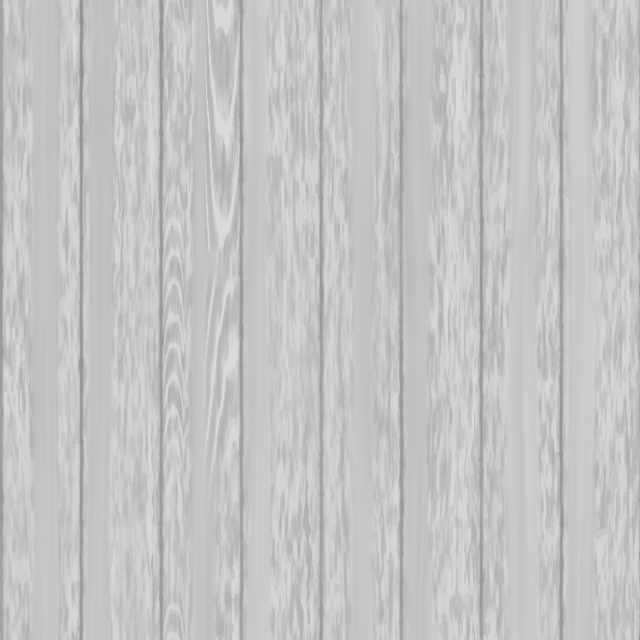
This texture is drawn by a WebGL 1 fragment shader. Its source:

```glsl
precision highp float;
uniform vec2 u_resolution;

const float PLANKS = 8.0;
const float GROOVE_OFFSET = 0.002;
const float GROOVE_HALF_WIDTH = 0.0021;
const int STREAKS = 7;
const vec3 WOOD = vec3(0.777);
const vec3 PALE = vec3(0.86);
const vec3 SHADE = vec3(0.66);
const vec3 GROOVE = vec3(0.55);

float hash(vec2 p) {
  p = fract(p * vec2(0.1031, 0.1137));
  p += dot(p, p.yx + 33.33);
  return fract((p.x + p.y) * p.x * 17.0 + p.y * 31.0);
}

float noise(vec2 p) {
  vec2 i = floor(p);
  vec2 f = fract(p);
  f = f * f * (3.0 - 2.0 * f);
  float low = mix(hash(i), hash(i + vec2(1.0, 0.0)), f.x);
  float high = mix(hash(i + vec2(0.0, 1.0)), hash(i + 1.0), f.x);
  return mix(low, high, f.y);
}

// Nested growth arches; a negative bend opens them upward.
float archRings(vec2 p, vec2 tip, float halfWidth, float bend, float spacing) {
  float across = abs(p.x - tip.x) / halfWidth;
  float rise = (p.y - tip.y + bend * pow(across, 2.6)) / spacing;
  rise += 0.3 * (noise(p * vec2(110.0, 16.0)) - 0.5);
  float ring = fract(rise);
  float pale = smoothstep(0.0, 0.07, ring) * (1.0 - smoothstep(0.22, 0.32, ring));
  float dark = smoothstep(0.35, 0.55, ring) * (1.0 - smoothstep(0.8, 0.98, ring));
  return (pale - 0.5 * dark) * (1.0 - smoothstep(0.85, 1.1, across));
}

// Vertical split, tapered at both ends.
float taperedStreak(vec2 p, vec2 centre, float halfLength, float halfWidth) {
  float along = (p.y - centre.y) / halfLength;
  float wander = 0.009 * (noise(vec2(p.y * 16.0, centre.x * 90.0)) - 0.5);
  wander += 0.003 * (noise(vec2(p.y * 70.0, centre.x * 50.0)) - 0.5);
  float width = halfWidth * (1.0 - along * along) * (0.3 + 1.2 * noise(p.yy * 45.0));
  float side = abs(p.x - centre.x - wander) - width;
  return (1.0 - smoothstep(-0.0008, 0.0012, side)) * step(abs(along), 1.0);
}

void main() {
  vec2 uv = gl_FragCoord.xy / u_resolution;
  float plankX = (uv.x - GROOVE_OFFSET) * PLANKS;
  float id = floor(plankX);
  float across = fract(plankX);

  // Grain coordinates drift gently and differ on every plank.
  vec2 grain = uv + vec2(id * 3.17 + 5.0, id * 1.73 + 5.0);
  grain.x += 0.016 * (noise(vec2(uv.x * 9.0 + id, uv.y * 2.2)) - 0.5);
  grain.x += 0.002 * (noise(grain * vec2(60.0, 22.0)) - 0.5);

  // Each plank has a calm band beside rough fibres.
  float calmCentre = 0.22 + 0.3 * mod(id + 1.0, 2.0);
  float calmEdge = abs(across - calmCentre) + 0.16 * (noise(grain * vec2(50.0, 2.5)) - 0.5);
  float rough = smoothstep(0.10, 0.20, calmEdge);

  // Long streaks and broad tonal shifts.
  float tone = 0.046 * (noise(grain * vec2(24.0, 1.2)) - 0.5);
  tone += 0.055 * (noise(grain * vec2(80.0, 1.6)) - 0.5);
  tone += 0.060 * (noise(grain * vec2(200.0, 2.6)) - 0.5) * (0.4 + 0.6 * rough);
  tone += 0.045 * (noise(grain * vec2(300.0, 6.0)) - 0.5) * (0.2 + 0.8 * rough);
  tone += 0.016 * (noise(grain * vec2(18.0, 9.0)) - 0.5);
  vec3 color = WOOD + tone;

  // Short torn fibres.
  float fleck = noise(grain * vec2(210.0, 27.0));
  float fineFleck = noise(grain * vec2(290.0, 48.0) + 47.0);
  float patches = rough * (0.45 + 0.55 * noise(grain * vec2(32.0, 5.0)));
  color = mix(color, PALE, 0.62 * patches * smoothstep(0.56, 0.66, fleck));
  color = mix(color, SHADE, 0.44 * patches * smoothstep(0.60, 0.74, 1.0 - fleck));
  color = mix(color, SHADE, 0.40 * patches * smoothstep(0.62, 0.74, fineFleck));
  color = mix(color, PALE, 0.40 * patches * smoothstep(0.64, 0.76, 1.0 - fineFleck));

  // Arched figure on the third plank.
  if (id == 2.0) {
    float upper = smoothstep(0.60, 0.62, uv.y);
    float lower = smoothstep(0.18, 0.34, uv.y) * (1.0 - smoothstep(0.55, 0.58, uv.y));
    float rings = upper * archRings(uv, vec2(0.350, 0.615), 0.030, -0.27, 0.16);
    rings += lower * archRings(uv, vec2(0.380, 0.56), 0.060, 0.30, 0.13);
    float broken = smoothstep(0.25, 0.6, noise(vec2(uv.y * 8.0, 4.0)));
    rings += 0.8 * broken * archRings(uv, vec2(0.271, 0.10), 0.016, 0.06, 0.05);
    color = mix(color, PALE, 0.9 * max(rings, 0.0));
    color = mix(color, SHADE, 0.8 * max(-rings, 0.0));
  }

  // Scattered pale splits with an occasional dark one.
  for (int i = 0; i < STREAKS; i++) {
    float n = float(i);
    float board = mod(n * 2.0 + 5.0, PLANKS);
    vec2 centre = vec2((board + 0.55 + 0.35 * hash(vec2(n, 3.0))) / PLANKS, hash(vec2(n, 8.0)));
    float halfLength = 0.07 + 0.10 * hash(vec2(n, 13.0));
    float mark = taperedStreak(uv, centre, halfLength, 0.0036);
    vec3 tint = mod(n, 4.0) == 3.0 ? SHADE : PALE;
    color = mix(color, tint, 0.7 * mark);
  }

  // Worn grooves with soft shoulders, darker on some joints.
  float joint = floor(plankX + 0.5);
  float wobble = 0.0012 * (noise(vec2(uv.y * 40.0, joint * 7.0)) - 0.5);
  float jointDistance = abs((plankX - joint) / PLANKS + wobble);
  float chip = 0.0010 * smoothstep(0.6, 0.9, noise(vec2(uv.y * 110.0, joint * 7.0)));
  float line = 1.0 - smoothstep(-0.0014, 0.0018, jointDistance - GROOVE_HALF_WIDTH - chip);
  float shoulder = 1.0 - smoothstep(0.001, 0.008, jointDistance);
  float depth = 0.60 + 0.30 * hash(vec2(joint, 21.0));
  depth += 0.25 * (noise(vec2(uv.y * 9.0, joint * 5.0)) - 0.5);
  color = mix(color, SHADE, 0.35 * shoulder);
  color = mix(color, GROOVE, depth * line);

  gl_FragColor = vec4(color, 1.0);
}
```
